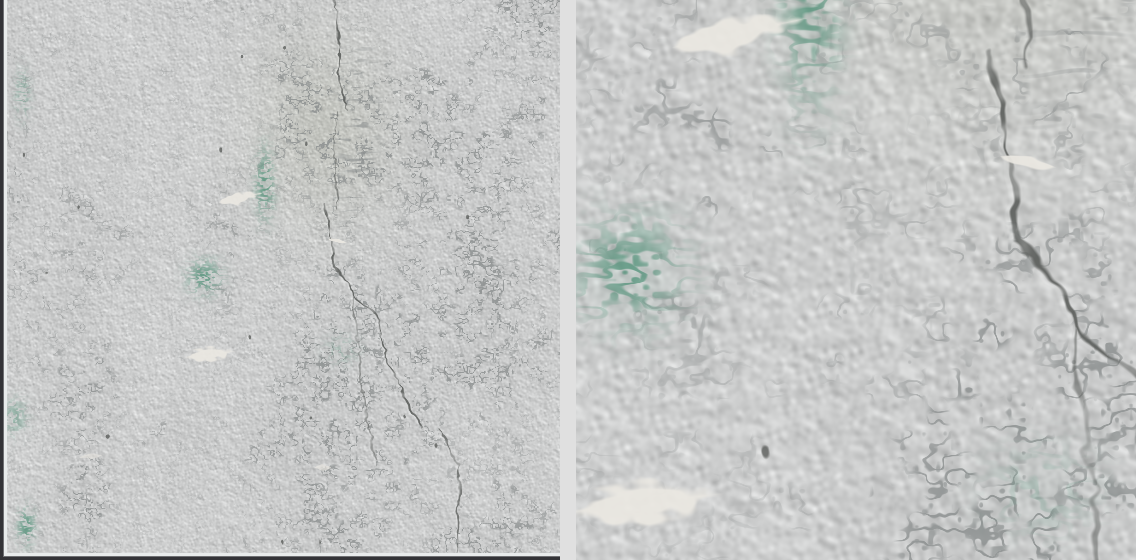
Left: the whole. Right: its middle third, enlarged.
Write a three.js fragment shader that draws this texture.

```glsl
// Weathered pale concrete wall with cracks, chips and green stains, framed at left and bottom.
varying vec2 vUv;

const vec3 WALL = vec3(0.797, 0.801, 0.801);
const vec3 WARM_TINT = vec3(-0.016, -0.014, -0.036);
const vec3 GREEN = vec3(0.30, 0.56, 0.46);
const vec3 CHIP = vec3(0.92, 0.91, 0.885);
const vec3 CRACK = vec3(0.36, 0.37, 0.36);
const vec3 PIT = vec3(0.55, 0.565, 0.565);
const vec3 FRAME = vec3(0.20, 0.20, 0.215);
const vec3 FRAME_EDGE = vec3(0.91, 0.92, 0.92);
const float FRAME_WIDTH = 0.0065;
const float EDGE_WIDTH = 0.0062;
const float FINE_RELIEF = 0.095;
const float COARSE_RELIEF = 0.050;
const float SPECKLE = 0.055;
const float SOFT = 0.0011;
const float SPOT_CELLS = 17.0;

float hash(vec2 p) {
  vec3 q = fract(p.xyx * 0.1031);
  q += dot(q, q.yzx + 33.33);
  return fract((q.x + q.y) * q.z);
}

float noise(vec2 p) {
  vec2 i = floor(p), f = fract(p);
  f = f * f * (3.0 - 2.0 * f);
  return mix(mix(hash(i), hash(i + vec2(1, 0)), f.x),
             mix(hash(i + vec2(0, 1)), hash(i + vec2(1, 1)), f.x), f.y);
}

float fbm(vec2 p) {
  float sum = 0.0, gain = 0.5;
  for (int i = 0; i < 4; i++) {
    sum += gain * noise(p);
    p = mat2(0.8, 0.6, -0.6, 0.8) * p * 2.03 + 17.3;
    gain *= 0.5;
  }
  return sum / 0.9375;
}

// Light from above falling on a noise height field.
float relief(vec2 p, float scale) {
  vec2 q = mat2(0.9, 0.44, -0.44, 0.9) * p * scale;
  return noise(q) - noise(q + vec2(0.15, 0.75));
}

// Thin broken veins where the noise crosses its middle value.
float veins(vec2 p, float width) {
  float ridge = abs(noise(p) + 0.4 * noise(p * 2.3 + 5.0) - 0.7);
  return 1.0 - smoothstep(0.3 * width, width, ridge);
}

float crack(vec2 p, vec2 a, vec2 b, float width) {
  vec2 ab = b - a;
  float t = clamp(dot(p - a, ab) / dot(ab, ab), 0.0, 1.0);
  float d = length(p - a - ab * t);
  return 1.0 - smoothstep(width - SOFT, width + SOFT, d);
}

// Slanted lens with a ragged outline.
float chip(vec2 p, vec2 center, vec2 size, float tilt) {
  vec2 q = p - center;
  q.y -= tilt * q.x;
  q /= size;
  float d = abs(q.y) + 0.4 * abs(q.x) + 0.6 * q.x * q.x - 1.0 + 0.9 * (noise(p * vec2(90.0, 210.0)) - 0.5);
  return 1.0 - smoothstep(-0.25, 0.2, d);
}

float blob(vec2 p, vec2 center, vec2 size) {
  vec2 q = (p - center) / size;
  return exp(-dot(q, q));
}

float allCracks(vec2 p) {
  float w = 0.0004 + 0.0019 * noise(p * 60.0);
  float fade = 0.55 + 0.45 * smoothstep(0.2, 0.6, noise(p * 85.0 + 31.0));
  p += 0.008 * (vec2(noise(p * 45.0), noise(p * 45.0 + 71.0)) - 0.5);
  p.x += 0.005 * (noise(p * 140.0) - 0.5);
  vec2 fork = vec2(0.632, 0.473);
  float c = crack(p, vec2(0.595, 1.01), vec2(0.606, 0.95), w);
  c = max(c, crack(p, vec2(0.606, 0.95), vec2(0.602, 0.876), w));
  c = max(c, crack(p, vec2(0.602, 0.876), vec2(0.621, 0.80), w));
  c = max(c, crack(p, vec2(0.579, 0.638), vec2(0.600, 0.525), w));
  c = max(c, crack(p, vec2(0.600, 0.525), fork, w * 1.15));
  c = max(c, crack(p, fork, vec2(0.676, 0.427), w));
  c = max(c, crack(p, vec2(0.676, 0.427), vec2(0.693, 0.35), w));
  c = max(c, crack(p, vec2(0.693, 0.35), vec2(0.751, 0.237), w));
  c = max(c, 0.85 * crack(p, vec2(0.781, 0.237), vec2(0.820, 0.167), w));
  c = max(c, 0.85 * crack(p, vec2(0.820, 0.167), vec2(0.815, 0.01), w));
  c = max(c, 0.70 * crack(p, vec2(0.599, 0.80), vec2(0.600, 0.63), w));
  c = max(c, 0.60 * crack(p, fork, vec2(0.645, 0.31), w));
  return fade * max(c, 0.55 * crack(p, vec2(0.645, 0.31), vec2(0.670, 0.18), w));
}

// Rare dark holes, one candidate per cell.
float spots(vec2 p) {
  vec2 cell = floor(p * SPOT_CELLS);
  vec2 at = 0.2 + 0.6 * vec2(hash(cell + 3.0), hash(cell + 9.0));
  float d = length((fract(p * SPOT_CELLS) - at) * vec2(1.2, 0.8)) + 0.08 * (noise(p * 190.0) - 0.5);
  return step(0.94, hash(cell + 21.0)) * (1.0 - smoothstep(0.02, 0.06, d));
}

void main() {
  vec2 p = vUv;
  float patches = fbm(p * vec2(7.0, 5.0) + 4.0);
  float threads = noise(p * vec2(38.0, 210.0) + 2.0 * noise(p * 30.0));

  // Plaster tone and embossed grain
  vec3 color = WALL + 0.06 * (0.5 - patches) + 0.016 * (noise(p * vec2(45.0, 4.0)) - 0.5);
  color += 0.025 * (threads - 0.5) + WARM_TINT * blob(p, vec2(0.58, 0.77), vec2(0.13, 0.17));
  color += FINE_RELIEF * relief(p, 250.0) + COARSE_RELIEF * relief(p, 120.0);
  color += SPECKLE * (noise(p * 330.0 + 13.0) - 0.5);

  // Fine worn veins and pits, denser to the right, and hairline scratches
  float wear = smoothstep(0.40, 0.72, patches + 0.16 * (p.x - 0.5));
  float sparse = smoothstep(0.42, 0.75, noise(p * 62.0 + 9.0) + 0.22 * (wear - 0.5));
  float pits = veins(p * vec2(95.0, 115.0), 0.11) * sparse;
  pits = max(pits, 0.8 * smoothstep(0.72, 0.92, noise(p * 235.0 + 40.0)) * sparse);
  color = mix(color, PIT, pits * (0.22 + 0.63 * wear));
  float hairs = smoothstep(0.68, 0.90, threads) * blob(p, vec2(0.635, 0.77), vec2(0.04, 0.17));
  color = mix(color, PIT, 0.7 * hairs);

  // Green paint remains
  float stain = blob(p, vec2(0.473, 0.67), vec2(0.016, 0.055)) + blob(p, vec2(0.365, 0.505), vec2(0.028, 0.028));
  stain += blob(p, vec2(0.047, 0.06), vec2(0.015, 0.03)) + 0.6 * blob(p, vec2(0.025, 0.255), vec2(0.022, 0.03));
  stain += 0.5 * blob(p, vec2(0.04, 0.83), vec2(0.014, 0.04)) + 0.3 * blob(p, vec2(0.61, 0.375), vec2(0.03, 0.025));
  float brush = max(veins(p * vec2(55.0, 125.0) + 8.0, 0.15), smoothstep(0.6, 0.85, noise(p * vec2(160.0, 220.0))));
  color = mix(color, GREEN, clamp(stain, 0.0, 1.0) * (0.10 + 0.68 * brush));

  // Holes, cracks with a lit lip, and chips
  color = mix(color, CRACK, 0.8 * spots(p));
  float gap = allCracks(p);
  color += 0.04 * allCracks(p + vec2(0.003, 0.001)) * (1.0 - gap);
  color = mix(color, CRACK, 0.9 * gap);
  float chips = max(chip(p, vec2(0.426, 0.646), vec2(0.036, 0.009), 0.22), chip(p, vec2(0.372, 0.367), vec2(0.038, 0.014), 0.12));
  chips = max(chips, chip(p, vec2(0.604, 0.570), vec2(0.016, 0.004), -0.2));
  chips = max(chips, 0.7 * chip(p, vec2(0.575, 0.165), vec2(0.014, 0.005), 0.0));
  chips = max(chips, 0.6 * chip(p, vec2(0.162, 0.185), vec2(0.018, 0.004), 0.1));
  color = mix(color, CHIP, 0.92 * chips);

  // Dark frame with a bright inner edge
  float inset = min(p.x, p.y);
  color = mix(FRAME_EDGE, color, smoothstep(-SOFT, SOFT, inset - FRAME_WIDTH - EDGE_WIDTH));
  color = mix(FRAME, color, smoothstep(-SOFT, SOFT, inset - FRAME_WIDTH));
  gl_FragColor = vec4(color, 1.0);
}
```
